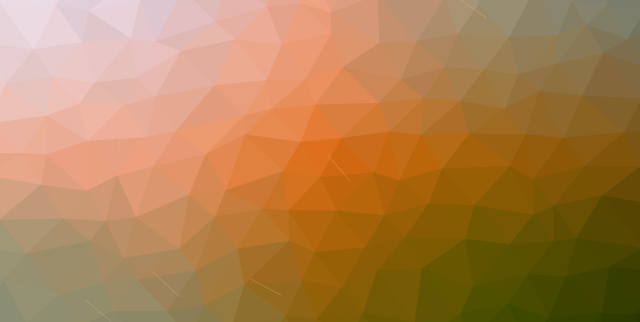
A Shadertoy shader for this background:

```glsl
// Low-poly backdrop: pale lilac through orange and olive to dark green.
// A jittered lattice whose rows climb to the right is split into triangles,
// each flat in a colour from a 5 x 5 gradient; a few hairlines lie on top.

float hash(vec2 p) {
    return fract(sin(dot(p, vec2(127.1, 311.7))) * 43758.545);
}

float saturate(float x) { return clamp(x, 0.0, 1.0); }

// Five evenly spaced colour stops over 0..1
vec3 ramp(float t, vec3 a, vec3 b, vec3 c, vec3 d, vec3 e) {
    t *= 4.0;
    vec3 low = mix(mix(a, b, saturate(t)), c, saturate(t - 1.0));
    return mix(mix(low, d, saturate(t - 2.0)), e, saturate(t - 3.0));
}

// Smooth colour field: a horizontal ramp per level, blended vertically
vec3 gradient(vec2 uv) {
    uv = clamp(uv, 0.0, 1.0);
    vec3 bottom = ramp(uv.x, vec3(.54, .56, .46), vec3(.55, .53, .40),
        vec3(.52, .37, .03), vec3(.28, .31, .0), vec3(.15, .21, .0));
    vec3 lower = ramp(uv.x, vec3(.62, .59, .46), vec3(.73, .54, .36),
        vec3(.67, .39, .03), vec3(.41, .34, .0), vec3(.28, .26, .0));
    vec3 middle = ramp(uv.x, vec3(.93, .65, .54), vec3(.93, .62, .48),
        vec3(.86, .42, .08), vec3(.65, .38, .02), vec3(.47, .31, .03));
    vec3 upper = ramp(uv.x, vec3(.91, .80, .80), vec3(.91, .72, .68),
        vec3(.91, .56, .38), vec3(.62, .48, .28), vec3(.50, .40, .23));
    vec3 top = ramp(uv.x, vec3(.91, .87, .91), vec3(.88, .80, .85),
        vec3(.92, .62, .50), vec3(.62, .58, .47), vec3(.46, .49, .44));
    return ramp(uv.y, bottom, lower, middle, upper, top);
}

// Height gained by the lattice rows, in rows, at a given column
float rise(float column) {
    return smoothstep(3.0, 6.2, column) + 0.03 * column;
}

// Lattice point, shifted on alternate rows and jittered
vec2 vertex(vec2 id, vec2 cell) {
    vec2 jitter = vec2(hash(id), hash(id + 57.3)) - 0.5;
    float shift = 0.5 * mod(id.y, 2.0) - 0.25;
    float wave = 0.1 * sin(2.1 * id.x + 1.7 * id.y);
    return (id + vec2(shift, rise(id.x + shift) + wave) + jitter * vec2(0.62, 0.55)) * cell;
}

// Signed distance to the line a-b, positive on its left
float side(vec2 p, vec2 a, vec2 b) {
    vec2 e = b - a, q = p - a;
    return (e.x * q.y - e.y * q.x) / length(e);
}

// Adds one flat facet, weighted by its smooth pixel coverage
void addFacet(inout vec4 sum, vec2 p, vec2 a, vec2 b, vec2 c, float aspect, float px) {
    float inside = min(side(p, a, b), min(side(p, b, c), side(p, c, a)));
    float cover = saturate(0.5 + inside / px);
    if (cover <= 0.0) return;
    vec2 centre = (a + b + c) / 3.0;
    float shade = 0.975 + 0.05 * hash(floor(centre * 400.0));
    sum += vec4(gradient(centre / vec2(aspect, 1.0)) * shade, 1.0) * cover;
}

float segment(vec2 p, vec2 a, vec2 b) {
    vec2 e = b - a;
    return length(p - a - e * saturate(dot(p - a, e) / dot(e, e)));
}

void mainImage(out vec4 fragColor, in vec2 fragCoord) {
    float px = 1.0 / iResolution.y;
    float aspect = iResolution.x * px;
    vec2 p = fragCoord * px;
    vec2 cell = vec2(0.138, 0.108);
    vec2 home = floor(p / cell - vec2(0.0, rise(p.x / cell.x)));

    // Facets: split every nearby quad along its shorter diagonal
    vec4 sum = vec4(gradient(p / vec2(aspect, 1.0)), 1.0) * 0.001;
    for (int j = -1; j <= 1; j++)
    for (int i = -1; i <= 1; i++) {
        vec2 id = home + vec2(i, j);
        vec2 a = vertex(id, cell);
        vec2 b = vertex(id + vec2(1, 0), cell);
        vec2 c = vertex(id + vec2(1, 1), cell);
        vec2 d = vertex(id + vec2(0, 1), cell);
        if (distance(a, c) < distance(b, d)) {
            addFacet(sum, p, a, b, c, aspect, px);
            addFacet(sum, p, a, c, d, aspect, px);
        } else {
            addFacet(sum, p, a, b, d, aspect, px);
            addFacet(sum, p, b, c, d, aspect, px);
        }
    }
    vec3 color = sum.rgb / sum.a;

    // Pale hairlines, as start and end points in canvas fractions
    vec4 hairlines[6] = vec4[6](
        vec4(.720, 1.0, .760, .945), vec4(.512, .518, .547, .438),
        vec4(.237, .158, .281, .078), vec4(.393, .132, .439, .083),
        vec4(.134, .067, .173, .003), vec4(.193, .663, .185, .528));
    for (int i = 0; i < 6; i++) {
        vec4 h = hairlines[i] * vec4(aspect, 1.0, aspect, 1.0);
        float line = saturate(0.5 + (0.0008 - segment(p, h.xy, h.zw)) / px);
        color = mix(color, vec3(.93, .75, .56), 0.4 * line);
    }
    fragColor = vec4(color, 1.0);
}
```
